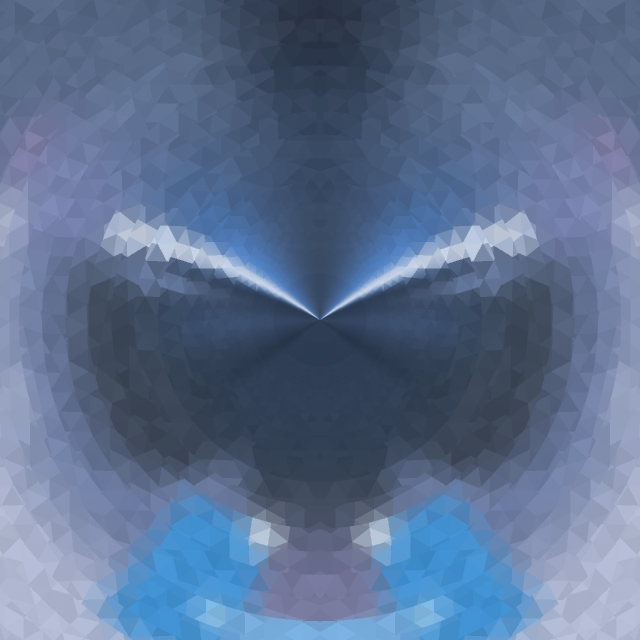
This background is drawn by a three.js fragment shader. Its source:

```glsl
// A mirrored, faceted tunnel of slate blue with two pale wing-like rays.
// A smooth polar colour field is sampled at the centres of triangles,
// whose grid turns and grows from one concentric ring to the next.
#define RING_WIDTH 0.0362
#define FACET_SIZE 0.035
#define FACET_CONTRAST 0.075
#define RING_CONTRAST 0.022
#define RING_FLATTEN 0.5
#define SMOOTH_STEP 0.001

varying vec2 vUv;

float hash(vec2 p) {
  p = fract(p * vec2(0.1731, 0.2387));
  p += dot(p, p.yx + 19.19);
  return fract((p.x + p.y) * p.x * 7.31);
}

// Soft spot in polar space: x is degrees from the top, y is radius
float spot(vec2 polar, vec2 centre, vec2 size) {
  vec2 q = (polar - centre) / size;
  return exp(-dot(q, q));
}

// Centre of the equilateral triangle that holds p
vec2 triangleCentre(vec2 p, float size) {
  vec2 skew = vec2(p.x - p.y * 0.57735, p.y * 1.1547) / size;
  vec2 part = fract(skew);
  vec2 c = floor(skew) + (part.x + part.y > 1.0 ? 0.66667 : 0.33333);
  return vec2(c.x + c.y * 0.5, c.y * 0.866025) * size;
}

vec3 colourField(float deg, float r) {
  vec2 polar = vec2(deg, r);
  float rayAngle = 54.0 + 38.0 * r;

  // Upper half: dark crown, slate sides, lavender haze and blue flare
  vec3 crown = mix(vec3(0.22, 0.29, 0.39), vec3(0.16, 0.20, 0.27), smoothstep(0.25, 0.48, r));
  vec3 slate = mix(vec3(0.25, 0.33, 0.46), vec3(0.33, 0.40, 0.51), smoothstep(0.1, 0.5, r));
  vec3 upper = mix(crown, slate, smoothstep(2.0, 30.0, deg));
  upper = mix(upper, vec3(0.47, 0.51, 0.68), spot(polar, vec2(68.0, 0.44), vec2(23.0, 0.14)));
  upper = mix(upper, vec3(0.41, 0.49, 0.63), 0.6 * spot(polar, vec2(40.0, 0.43), vec2(9.0, 0.06)));
  upper = mix(upper, vec3(0.31, 0.51, 0.78), 0.95 * spot(polar, vec2(52.0, 0.12), vec2(19.0, 0.17)));

  // Lower half: dark bowl with a pale rim
  float bowlEdge = 0.39 - 0.12 * exp(-pow((deg - 150.0) / 14.0, 2.0));
  vec3 bowl = mix(vec3(0.18, 0.24, 0.33), vec3(0.24, 0.28, 0.34), smoothstep(0.1, 0.36, r));
  bowl = mix(bowl, vec3(0.25, 0.34, 0.48), 0.7 * spot(polar, vec2(92.0, 0.14), vec2(12.0, 0.12)));
  bowl *= 1.0 - 0.12 * spot(polar, vec2(122.0, 0.08), vec2(7.0, 0.12));
  vec3 rim = mix(vec3(0.42, 0.48, 0.63), vec3(0.69, 0.72, 0.82), smoothstep(0.42, 0.59, r));
  vec3 lower = mix(bowl, rim, smoothstep(bowlEdge - 0.07, bowlEdge + 0.06, r));
  lower = mix(lower, vec3(0.45, 0.54, 0.71), 0.75 * spot(polar, vec2(76.0, 0.26), vec2(5.0, 0.09)));
  vec3 col = mix(upper, lower, smoothstep(rayAngle + 1.0, rayAngle + 11.0, deg));

  // Pale ray, soft above and sharp below
  float away = deg - rayAngle;
  float ray = exp(-pow(away / (away < 0.0 ? 6.0 : 3.8), 2.0));
  ray *= 1.0 - smoothstep(0.33, 0.39, r);
  col = mix(col, vec3(0.80, 0.84, 0.90), ray * 0.95);

  // Bright blue pool on both sides of the mauve stem
  float pool = smoothstep(0.315, 0.36, r) * (1.0 - smoothstep(0.54, 0.61, r));
  pool *= smoothstep(138.0, 148.0, deg) * (1.0 - smoothstep(162.0, 171.0, deg));
  col = mix(col, vec3(0.25, 0.56, 0.81), pool);
  float stem = smoothstep(164.0, 174.0, deg);
  vec3 stemTone = mix(vec3(0.27, 0.31, 0.39), vec3(0.46, 0.47, 0.61), smoothstep(0.28, 0.42, r));
  col = mix(col, stemTone, stem * smoothstep(0.23, 0.32, r));
  float shore = smoothstep(0.455, 0.485, r) * smoothstep(158.0, 170.0, deg);
  col = mix(col, vec3(0.46, 0.67, 0.86), shore);

  // Highlights beside the stem, in the pool and at the sides
  col = mix(col, vec3(0.78, 0.82, 0.87), 0.9 * spot(polar, vec2(165.0, 0.347), vec2(5.0, 0.032)));
  col = mix(col, vec3(0.60, 0.78, 0.91), 0.8 * spot(polar, vec2(160.0, 0.49), vec2(3.5, 0.028)));
  col = mix(col, vec3(0.72, 0.75, 0.84), 0.85 * spot(polar, vec2(73.0, 0.515), vec2(7.0, 0.03)));
  col = mix(col, vec3(0.64, 0.68, 0.79), 0.7 * spot(polar, vec2(104.0, 0.49), vec2(7.0, 0.025)));
  return mix(col, vec3(0.52, 0.50, 0.66), 0.8 * spot(polar, vec2(59.0, 0.53), vec2(6.0, 0.035)));
}

vec3 facetedTunnel(vec2 uv) {
  vec2 p = uv - 0.5;
  p.x = abs(p.x);

  // Each ring has its own turn and facet size
  float ring = floor(length(p) / RING_WIDTH);
  float ringRadius = (ring + 0.5) * RING_WIDTH;
  float turn = 6.2832 * hash(vec2(ring, 4.0));
  mat2 spin = mat2(cos(turn), sin(turn), -sin(turn), cos(turn));
  float growth = smoothstep(0.0, 0.33, ringRadius);
  vec2 centre = triangleCentre(spin * p, mix(0.002, FACET_SIZE, growth));

  // Undo the turn, then blend to smooth colour near the hub
  vec2 q = mix(p, centre * spin, smoothstep(0.0, 0.28, ringRadius));
  float deg = degrees(atan(abs(q.x), q.y + 0.00001));
  float r = mix(length(q), ringRadius, RING_FLATTEN);
  vec3 col = colourField(deg, r);

  // Uneven light on facets and rings
  float facetLight = (hash(centre * 91.0 + ring) - 0.5) * FACET_CONTRAST * growth;
  float ringLight = (hash(vec2(ring, 9.0)) - 0.5) * RING_CONTRAST;
  return col * (1.0 + facetLight) + ringLight + facetLight * 0.25;
}

void main() {
  // Average four nearby samples to smooth the facet edges
  vec3 col = vec3(0.0);
  for (int i = 0; i < 4; i++) {
    vec2 corner = vec2(mod(float(i), 2.0), floor(float(i) * 0.5)) - 0.5;
    col += facetedTunnel(vUv + corner * SMOOTH_STEP);
  }
  gl_FragColor = vec4(clamp(col * 0.25, 0.0, 1.0), 1.0);
}
```
